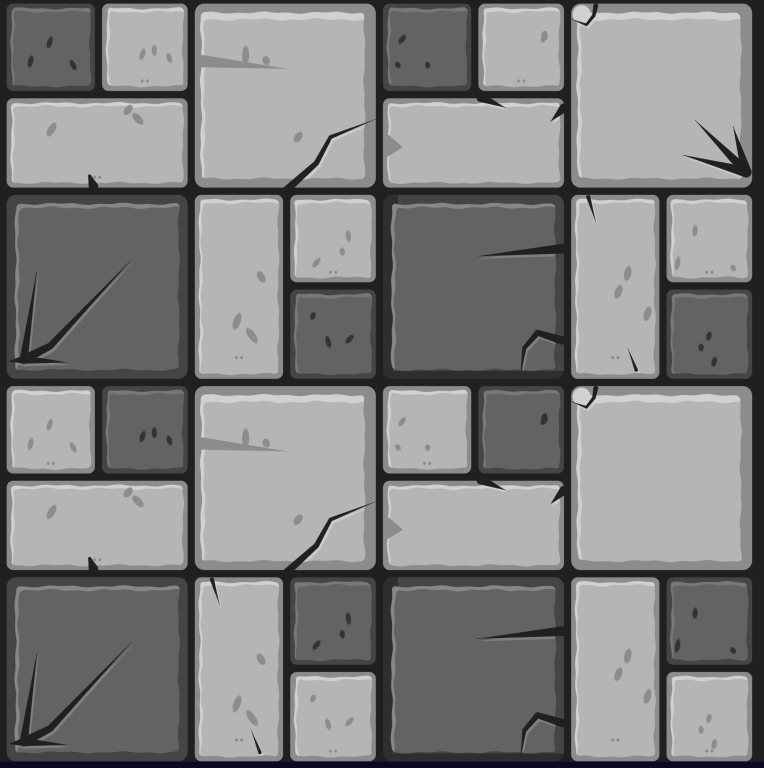
This texture is drawn by a Shadertoy shader. Its source:

```glsl
const vec3 GROUT = vec3(0.125);
const vec3 BASE_STRIP = vec3(0.03, 0.04, 0.12);
const vec3 LIGHT_FACE = vec3(0.71), LIGHT_RIM = vec3(0.55), LIGHT_EDGE = vec3(0.82);
const vec3 DARK_FACE = vec3(0.39), DARK_RIM = vec3(0.27), DARK_EDGE = vec3(0.53);
const vec2 MARGIN = vec2(0.004, 0.004);     // lower left of the cell grid
const vec2 PITCH = vec2(0.2463, 0.249);     // cell size on the canvas
const float CELLS = 4.0;                    // cells across and down
const float STRIP_HEIGHT = 0.008;
const float HALF_GAP = 0.019;               // the rest is in cell units
const float BIG_RIM = 0.047, SMALL_RIM = 0.025;
const float WOBBLE = 0.0035;
const vec2 LIT_OFFSET = vec2(-0.009, 0.013);

float cover(float d) {
    float soft = 0.75 / (PITCH.y * iResolution.y);
    return smoothstep(soft, -soft, d);
}

vec2 hash2(float n) {
    return fract(sin(vec2(n, n + 4.7) * vec2(12.99, 78.23)) * 4375.85);
}

float roundBox(vec2 p, vec2 halfSize, float r) {
    vec2 q = abs(p) - halfSize + r;
    return length(max(q, 0.0)) + min(max(q.x, q.y), 0.0) - r;
}

// Segment whose half width runs from wa to wb
float taper(vec2 p, vec2 a, vec2 b, float wa, float wb) {
    vec2 ab = b - a;
    float t = clamp(dot(p - a, ab) / dot(ab, ab), 0.0, 1.0);
    return length(p - a - ab * t) - mix(wa, wb, t);
}

float bentCrack(vec2 p, vec2 a, vec2 b, vec2 c, vec2 d, float w) {
    return min(taper(p, a, b, w, w * 0.7),
           min(taper(p, b, c, w * 0.7, w * 0.5), taper(p, c, d, w * 0.5, 0.0)));
}

float fan(vec2 p, vec2 root, vec2 a, vec2 b, vec2 c, float w) {
    return min(taper(p, root, a, w, 0.0),
           min(taper(p, root, b, w, 0.0), taper(p, root, c, w, 0.0)));
}

vec2 wavy(vec2 p, float seed) {
    return WOBBLE * (sin(p.yx * 19.0 + seed) + 0.7 * sin(p.yx * 47.0 + seed * 2.3));
}

// Black cracks and notches of the big stones and slabs
float cracks(vec2 p, vec2 cell, bool big, bool slab) {
    float d = 1.0;
    if (big && cell.x < 0.5) {
        d = fan(p, vec2(0.11, 0.12), vec2(0.18, 0.586), vec2(0.03, 0.11), vec2(0.34, 0.105), 0.022);
        d = min(d, taper(p, vec2(0.11, 0.12), vec2(0.25, 0.19), 0.024, 0.018));
        d = min(d, taper(p, vec2(0.25, 0.19), vec2(0.68, 0.64), 0.018, 0.0));
    } else if (big && cell.x < 1.5) {
        d = bentCrack(p, vec2(0.51, 0.01), vec2(0.665, 0.147), vec2(0.74, 0.283), vec2(0.98, 0.377), 0.02);
    } else if (big && cell.x < 2.5) {
        d = taper(p, vec2(0.98, 0.7), vec2(0.52, 0.66), 0.026, 0.0);
        d = min(d, bentCrack(p, vec2(0.97, 0.22), vec2(0.84, 0.26), vec2(0.77, 0.18), vec2(0.75, 0.04), 0.022));
    } else if (big) {
        d = bentCrack(p, vec2(0.15, 0.97), vec2(0.14, 0.92), vec2(0.1, 0.87), vec2(0.02, 0.9), 0.013);
        if (cell.y > 2.5)
            d = min(d, fan(p, vec2(0.95, 0.1), vec2(0.677, 0.372), vec2(0.88, 0.34), vec2(0.61, 0.19), 0.028));
    } else if (slab && cell.x < 0.5) {
        d = taper(p, vec2(0.48, 0.025), vec2(0.46, 0.08), 0.026, 0.008);
    } else if (slab && mod(cell.x, 2.0) < 0.5) {
        d = taper(p, vec2(0.54, 0.49), vec2(0.67, 0.437), 0.024, 0.0);
        d = min(d, taper(p, vec2(0.98, 0.435), vec2(0.91, 0.365), 0.024, 0.0));
    } else if (slab && (cell.x > 2.0) == (cell.y > 1.0)) {
        d = taper(p, vec2(0.11, 0.97), vec2(0.15, 0.84), 0.011, 0.0);
        d = min(d, taper(p, vec2(0.365, 0.065), vec2(0.32, 0.18), 0.009, 0.0));
    }
    return d;
}

void mainImage(out vec4 fragColor, in vec2 fragCoord) {
    vec2 uv = fragCoord / iResolution.xy;
    vec2 grid = (uv - MARGIN) / PITCH;
    vec2 cell = clamp(floor(grid), 0.0, CELLS - 1.0);
    vec2 p = grid - cell;

    // Each cell holds one big stone, or a slab with two small stones
    bool flatRow = mod(cell.y, 2.0) > 0.5, oddCol = mod(cell.x, 2.0) > 0.5;
    bool big = flatRow == oddCol;
    bool slab = !big && (flatRow ? p.y < 0.5 : p.x < 0.51);
    bool tiny = !big && !slab;
    vec2 cut = vec2(0.507, 0.505), lo = vec2(0.0), hi = vec2(1.0);
    bvec2 split = bvec2(!big && !(slab && flatRow), !big && !(slab && !flatRow));
    if (split.x) { if (p.x < cut.x) hi.x = cut.x; else lo.x = cut.x; }
    if (split.y) { if (p.y < cut.y) hi.y = cut.y; else lo.y = cut.y; }
    bool first = flatRow ? p.x < cut.x : p.y < cut.y;
    bool dark = (big && !flatRow) || (tiny && first == (cell.y > 1.5));

    vec2 center = 0.5 * (lo + hi), local = p - center;
    vec2 halfSize = 0.5 * (hi - lo) - HALF_GAP;
    float seed = cell.x * 3.1 + mod(cell.y, 2.0) * 7.7 + dot(center, vec2(13.0, 29.0));
    vec3 face = dark ? DARK_FACE : LIGHT_FACE;
    vec3 rim = dark ? DARK_RIM : LIGHT_RIM;
    vec3 edge = dark ? (big ? DARK_EDGE : vec3(0.47)) : LIGHT_EDGE;

    // Rim, lit bevel on the top and left, then face
    float stone = cover(roundBox(local, halfSize, big ? 0.05 : 0.035));
    vec2 f = local + wavy(local, seed) + (big && !dark ? vec2(0.014, 0.0) : vec2(0.0));
    vec2 faceHalf = halfSize - (big ? BIG_RIM : SMALL_RIM);
    vec2 bevel = big ? (dark ? vec2(0.016, -0.02) : vec2(0.018, -0.036)) : vec2(0.012, -0.017);
    float top = cover(roundBox(f, faceHalf, 0.02));
    float inner = cover(roundBox(f - bevel + wavy(local, seed + 2.0), faceHalf, 0.02));
    vec3 shadedRim = rim;
    if (big && dark && cell.x > 1.0)
        shadedRim = mix(rim, vec3(0.18), cover(min(p.x - 0.07 - 0.03 * p.y, p.y - 0.06)));
    vec3 color = mix(shadedRim, mix(edge, face, inner), top);

    // Scattered chips and a pair of pits
    bool bare = (big && (dark || cell.x > 2.0)) || (slab && flatRow && cell.x > 1.0);
    for (int i = 0; i < 3 && !bare; i++) {
        vec2 r = hash2(seed + float(i) * 5.3), s = hash2(seed * 1.7 + float(i) * 9.1);
        vec2 q = local - (r - 0.5) * 1.5 * halfSize;
        float tilt = (s.x - 0.5) * 1.6;
        q = mat2(cos(tilt), sin(tilt), -sin(tilt), cos(tilt)) * q;
        vec2 size = vec2(0.017, 0.02 + 0.025 * s.y) * (tiny ? 0.8 : 1.1);
        float chip = (length(q / size) - 1.0) * size.x;
        color = mix(color, dark ? vec3(0.2) : rim, cover(chip) * top);
    }
    if (!dark && !big && !bare) {
        vec2 pit = vec2(abs(local.x) - 0.014, local.y + halfSize.y * 0.77);
        color = mix(color, rim, cover(length(pit) - 0.008));
    }

    // Bites, scratches and the loose corner
    if (big && !dark && cell.x < 2.0)
        color = mix(color, rim, cover(taper(p, vec2(0.063, 0.68), vec2(0.51, 0.64), 0.032, 0.0)));
    if (big && !dark && cell.x > 2.0)
        color = mix(color, edge, cover(length(p - vec2(0.075, 0.925)) - 0.048));
    if (slab && flatRow && cell.x > 1.0)
        color = mix(color, rim, cover(taper(p, vec2(0.0, 0.24), vec2(0.125, 0.23), 0.09, 0.0)));

    // Cracks with a lit lower edge
    color = mix(color, edge, 0.8 * top * cover(cracks(p + LIT_OFFSET, cell, big, slab)));
    color = mix(color, GROUT, cover(cracks(p, cell, big, slab)));

    color = mix(GROUT, color, stone);
    color = mix(color, BASE_STRIP, cover((uv.y - STRIP_HEIGHT) / PITCH.y));
    fragColor = vec4(color, 1.0);
}
```
